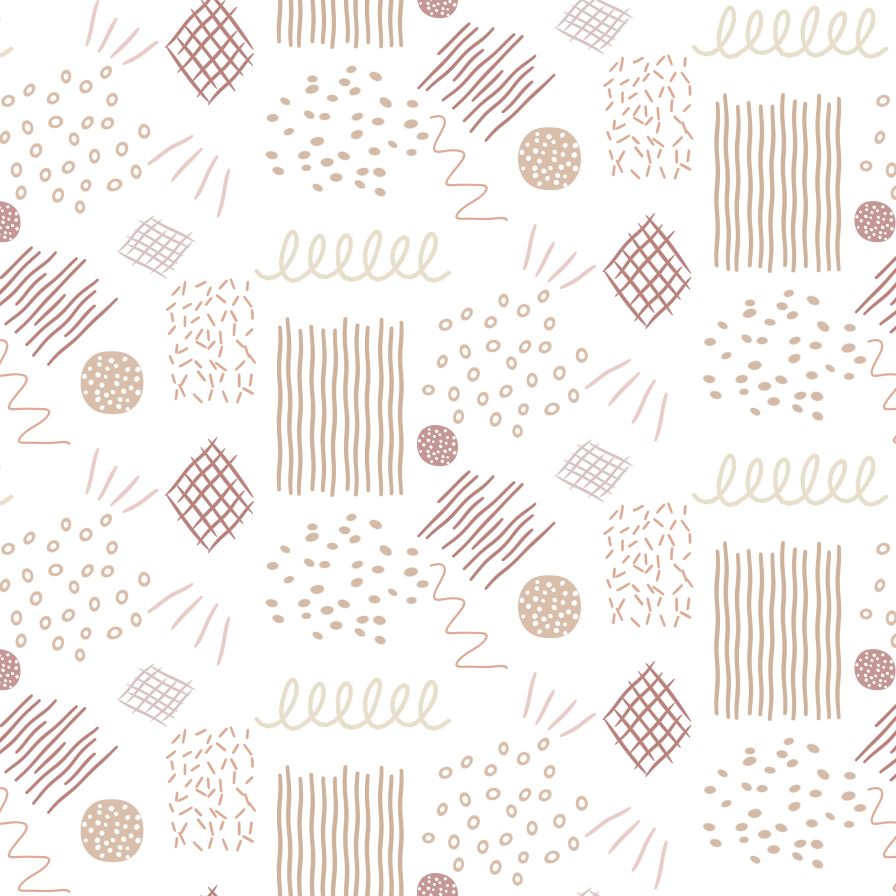
Reproduce this pattern procedurally as a three.js fragment shader.

```glsl
varying vec2 vUv;

const float CANVAS = 768.0;              // design units across the canvas
const vec2 PERIOD = vec2(375.0, 384.0);  // column width, vertical repeat
const float WOBBLE = 0.6;                // hand-drawn unevenness
const vec3 PAPER = vec3(1.0);
const vec3 TAN = vec3(0.81, 0.70, 0.61);
const vec3 SAND = vec3(0.85, 0.75, 0.67);
const vec3 CREAM = vec3(0.91, 0.87, 0.80);
const vec3 BLUSH = vec3(0.91, 0.80, 0.78);
const vec3 SALMON = vec3(0.86, 0.67, 0.59);
const vec3 MAUVE = vec3(0.84, 0.76, 0.76);
const vec3 ROSE = vec3(0.77, 0.59, 0.58);
const vec3 WINE = vec3(0.72, 0.51, 0.49);
const float FAR = 1e3;

float edge;  // half width of the smoothed edge

float hash(float n) { return fract(sin(n * 127.1 + 3.7) * 43758.5); }
vec2 hash2(float n) { return vec2(hash(n), hash(n + 57.3)) - 0.5; }
vec2 dir(float a) { return vec2(cos(a), sin(a)); }
vec2 turn(vec2 p, float a) { vec2 d = dir(a); return vec2(dot(p, d), dot(p, vec2(-d.y, d.x))); }

// Local coordinates around a motif centre on the half-drop lattice
vec2 tile(vec2 p, float x, float y) {
  vec2 q = p - vec2(x, y);
  float column = floor(q.x / PERIOD.x + 0.5);
  q -= column * PERIOD * vec2(1.0, 0.5);
  q.y -= PERIOD.y * floor(q.y / PERIOD.y + 0.5);
  return q + WOBBLE * sin(q.yx * vec2(0.13, 0.17) + q * 0.05);
}

void paint(inout vec3 color, vec3 ink, float d) {
  color = mix(color, ink, 1.0 - smoothstep(-edge, edge, d));
}

// Round-ended stroke; taper thins both tips
float stroke(vec2 p, vec2 a, vec2 b, float radius, float taper) {
  vec2 ab = b - a;
  float h = clamp(dot(p - a, ab) / dot(ab, ab), 0.0, 1.0);
  float tip = (2.0 * h - 1.0) * (2.0 * h - 1.0);
  return length(p - a - ab * h) - radius * (1.0 - taper * tip * tip);
}

// Even scatter over the unit disc
vec2 spiral(float i, float n) { return dir(i * 2.4) * sqrt((i + 0.5) / n); }

float bars(vec2 p) {
  float d = FAR;
  for (float i = 0.0; i < 12.0; i++) {
    float x = (i - 5.5) * 9.6;
    vec2 top = vec2(x, 69.0) + hash2(i) * vec2(3.0, 12.0);
    vec2 foot = vec2(x, -75.0) + hash2(i + 20.0) * vec2(3.0, 5.0);
    d = min(d, stroke(p, foot, top, 1.9, 0.15));
  }
  return d;
}

float blobs(vec2 p) {
  float d = FAR;
  for (float i = 0.0; i < 35.0; i++) {
    vec2 q = p - spiral(i, 35.0) * vec2(69.0, 61.0) - hash2(i) * 10.0;
    q = turn(q, hash(i + 9.0) - 0.6) / (0.85 + 0.35 * hash(i + 5.0));
    d = min(d, (length(q / vec2(4.9, 3.2)) - 1.0) * 3.2);
  }
  return d;
}

float rings(vec2 p) {
  float d = FAR;
  for (float i = 0.0; i < 27.0; i++) {
    vec2 q = p - spiral(i, 27.0) * vec2(69.0, 66.0) - hash2(i + 40.0) * 9.0;
    q = turn(q, 0.4 + 1.3 * hash(i)) * vec2(0.88, 1.12);
    d = min(d, abs(length(q) - 3.5 - hash(i + 8.0)) - 1.4);
  }
  return d;
}

float dashes(vec2 p) {
  float d = FAR;
  for (float i = 0.0; i < 56.0; i++) {
    vec2 q = p - (vec2(mod(i, 7.0), floor(i / 7.0)) - vec2(3.0, 3.5)) * vec2(11.0, 13.0);
    vec2 arm = dir(0.4 + 2.3 * hash(i + 3.0)) * (3.2 + 2.2 * hash(i + 11.0));
    d = min(d, stroke(q - hash2(i) * 7.0, -arm, arm, 1.15, 0.1));
  }
  return d;
}

float dottedDisc(vec2 p, float radius, float dotRadius) {
  float d = length(p) - radius;
  for (float i = 0.0; i < 32.0; i++) {
    vec2 q = p - (spiral(i, 32.0) * 0.93 + hash2(i) * 0.09) * radius;
    d = max(d, dotRadius * (0.8 + 0.4 * hash(i)) - length(q));
  }
  return d;
}

// Strokes along u, spread across v
float hatch(vec2 p, vec2 u, vec2 v, float radius, float seed) {
  float d = FAR;
  for (float i = 0.0; i < 6.0; i++) {
    vec2 c = v * ((i - 2.5) / 2.9 + 0.1 * hash2(seed + i).x);
    vec2 reach = 0.95 + 0.4 * hash2(seed + i + 30.0);
    d = min(d, stroke(p, c - u * reach.x, c + u * reach.y, radius, 0.7));
  }
  return d;
}

float fan(vec2 p, vec2 first, vec2 last, vec2 angles, float size) {
  float d = FAR;
  for (float i = 0.0; i < 4.0; i++) {
    vec2 a = mix(first, last, i / 3.0);
    vec2 b = a + dir(mix(angles.x, angles.y, i / 3.0)) * size * (0.9 + 0.2 * hash(i));
    d = min(d, stroke(p, a, b, 1.7, 0.35));
  }
  return d;
}

float scratches(vec2 p) {
  float d = FAR;
  for (float i = 0.0; i < 11.0; i++) {
    float halfSize = mod(i, 3.0) < 0.5 ? 18.0 : 35.0 + 9.0 * hash(i);
    vec2 c = vec2(-34.0, 29.0) + vec2(6.0, -5.6) * i + dir(0.76) * hash2(i).x * 18.0;
    vec2 arm = dir(0.72 + 0.1 * hash(i + 4.0)) * halfSize;
    d = min(d, stroke(p, c - arm, c + arm, 1.45, 0.2));
  }
  return d;
}

vec2 curlPoint(float t) {
  float y = -(19.0 + 2.0 * sin(t * 0.37)) * cos(t);
  return vec2(-70.0 + 3.8 * t + 10.5 * sin(t) + 0.25 * y, y);
}
vec2 squigglePoint(float t) {
  return vec2(-23.0 + 2.2 * t + (6.0 + 0.7 * t) * cos(t), 37.0 - 4.6 * t + 6.0 * cos(t));
}

float curls(vec2 p) {
  float d = FAR;
  for (float i = 0.0; i < 96.0; i++) {
    float t = -0.8 + i * 0.41;
    d = min(d, stroke(p, curlPoint(t), curlPoint(t + 0.41), 1.9, 0.0));
  }
  return d;
}

float squiggle(vec2 p) {
  float d = FAR;
  for (float i = 0.0; i < 60.0; i++) {
    float t = -1.8 + i * 0.345;
    d = min(d, stroke(p, squigglePoint(t), squigglePoint(t + 0.345), 0.95, 0.0));
  }
  return d;
}

void main() {
  vec2 p = vUv * CANVAS;
  edge = 0.7 * fwidth(vUv.x) * CANVAS;
  vec3 color = PAPER;

  paint(color, TAN, bars(tile(p, 291.5, 421.0)));
  paint(color, SAND * 0.98, blobs(tile(p, 294.0, 655.0)));
  paint(color, SAND, rings(tile(p, 433.0, 456.0)));
  paint(color, CREAM, curls(tile(p, 304.0, 548.0)));
  paint(color, SALMON, dashes(tile(p, 556.0, 668.0)));
  paint(color, SALMON, squiggle(tile(p, 397.0, 623.0)));
  paint(color, SAND, dottedDisc(tile(p, 471.0, 632.0), 27.5, 2.0));
  paint(color, ROSE, dottedDisc(tile(p, 375.0, 386.0), 18.0, 1.3));
  paint(color, WINE, scratches(tile(p, 418.0, 317.0)));

  // Fans of short strokes
  paint(color, BLUSH, fan(tile(p, 478.0, 546.0), vec2(-29, -8), vec2(3, -25), vec2(1.3, 0.56), 35.0));
  paint(color, BLUSH, fan(tile(p, 537.0, 425.0), vec2(-35, 11), vec2(25, -34), vec2(0.57, 1.33), 41.0));

  // Crosshatched diamonds
  vec2 q = tile(p, 556.0, 535.0);
  vec2 u = vec2(22.5, -29.0), v = vec2(22.5, 25.0);
  paint(color, WINE, min(hatch(q, u, v, 1.5, 1.0), hatch(q, v, u, 1.5, 9.0)));
  q = tile(p, 509.0, 365.0);
  u = vec2(16.0, 16.0);
  v = vec2(22.0, -12.0);
  paint(color, MAUVE, min(hatch(q, u, v, 1.1, 17.0), hatch(q, v, u, 1.1, 25.0)));

  gl_FragColor = vec4(color, 1.0);
}
```
